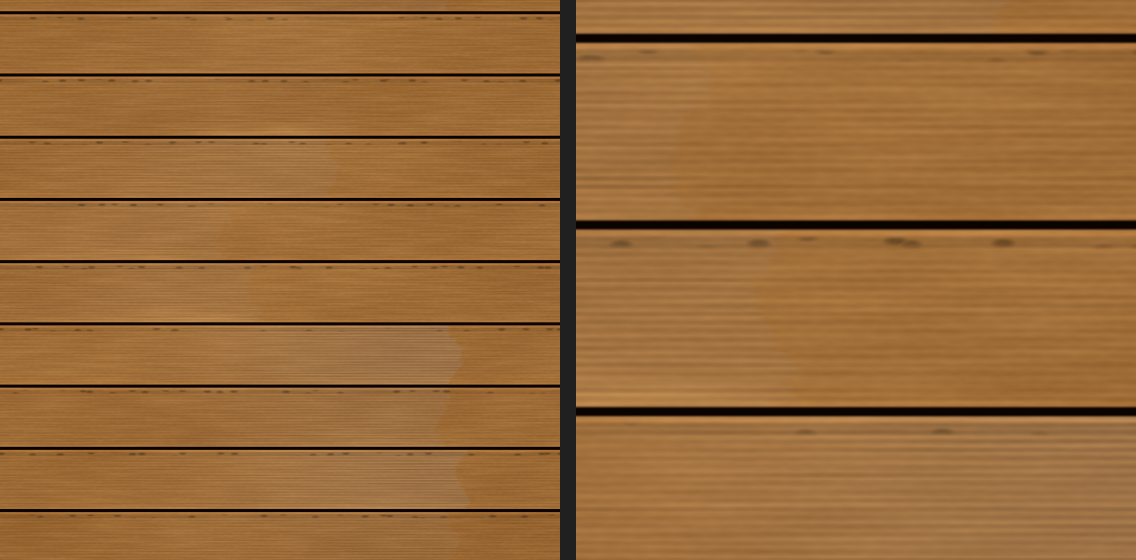
Left, the full canvas; right, a detail of the centre.
A Shadertoy shader for this texture:

```glsl
// Nine horizontal grooved timber decking boards with dark gaps, fibres and worn, jagged patches.

const float BOARDS = 9.0;
const float TOP_GAP = 0.0228;     // first gap, measured from the top edge
const float GROOVES = 22.0;       // grooves on one board
const float GAP_HALF = 0.024;     // half the gap, in board heights
const float TAU = 6.28319;

const vec3 DEEP_WOOD = vec3(0.56, 0.365, 0.165);
const vec3 PALE_WOOD = vec3(0.69, 0.49, 0.27);
const vec3 WORN_WOOD = vec3(0.62, 0.465, 0.31);
const vec3 GLOW_WOOD = vec3(0.80, 0.60, 0.34);
const vec3 GAP_COLOR = vec3(0.04, 0.01, 0.0);

// Per board, from the top: end of the worn patch, wear, pale bottom streak
const vec3 BOARD_WEAR[9] = vec3[9](
    vec3(0.620, 0.10, 0.10), vec3(0.610, 0.15, 0.75), vec3(0.592, 0.50, 0.20),
    vec3(0.400, 0.35, 0.35), vec3(0.450, 0.40, 0.60), vec3(0.815, 0.95, 0.25),
    vec3(0.790, 0.60, 0.20), vec3(0.825, 0.85, 0.25), vec3(0.808, 0.40, 0.00));

float hash(vec2 p) {
    vec3 q = fract(vec3(p.xyx) * 0.1031);
    q += dot(q, q.yzx + 33.33);
    return fract((q.x + q.y) * q.z);
}

// Cellular noise: distance to the nearest point, repeating across the given period
float cellular(vec2 p, vec2 period) {
    vec2 cell = floor(p), local = fract(p);
    float nearest = 2.0;
    for (int j = -1; j <= 1; j++)
    for (int i = -1; i <= 1; i++) {
        vec2 offset = vec2(i, j);
        vec2 id = mod(cell + offset, period);
        vec2 point = vec2(hash(id), hash(id + 71.7));
        nearest = min(nearest, length(offset + point - local));
    }
    return nearest;
}

// Broad, seamless drift of tone from layered sines
float drift(float x, float y, float seed) {
    return 0.5 * sin(TAU * (x + seed) + 2.0 * y)
         + 0.3 * sin(TAU * (2.0 * x - seed * 3.0) - 3.0 * y)
         + 0.2 * sin(TAU * (5.0 * x + seed * 7.0) + 5.0 * y);
}

// Groove profile whose depth varies from line to line and along its length
float grooves(float x, float y, float board) {
    float line = floor(y * GROOVES);
    float seed = hash(vec2(line, board + 13.0));
    float depth = 0.45 + 0.55 * seed;
    depth *= 0.8 + 0.2 * sin(TAU * (x * 2.0 + seed * 5.0));
    return depth * cos(TAU * y * GROOVES);
}

// Worn patch that builds up to the right and stops at a ragged end
float wornPatch(float x, float y, float board, float end) {
    float line = floor(y * GROOVES);
    float ragged = end + 0.012 * sin(y * 7.0 + board * 2.1)
                 + 0.010 * (hash(vec2(line, board)) - 0.5);
    return smoothstep(end - 0.65, end - 0.05, x)
         * (1.0 - smoothstep(ragged - 0.003, ragged + 0.003, x));
}

// Pale streak along the lower edge, just before the worn end
float bottomStreak(float x, float y, float end, float fibre) {
    float along = (x - end + 0.14) / 0.15;
    return exp(-along * along) * smoothstep(0.68, 0.95, y) * (0.45 + 0.55 * fibre);
}

void mainImage(out vec4 fragColor, in vec2 fragCoord) {
    vec2 uv = fragCoord / iResolution.xy;
    float rows = (1.0 - uv.y - TOP_GAP) * BOARDS;
    float board = mod(floor(rows), BOARDS);
    float y = fract(rows);        // 0 at the top of a board, 1 at its bottom
    float x = uv.x;
    float pixel = BOARDS / iResolution.y;
    vec3 wear = BOARD_WEAR[int(board)];
    float seed = hash(vec2(board, 4.0));

    // Fibres, fine speckle and slow changes of tone
    float fibre = cellular(uv * vec2(10.0, 180.0), vec2(10.0, 180.0));
    float speckle = cellular(uv * vec2(90.0, 260.0), vec2(90.0, 260.0));
    float tone = 0.50 + 0.14 * drift(x, y, seed) + 0.14 * (seed - 0.5);
    tone += 0.40 * (fibre - 0.5) + 0.18 * (speckle - 0.5);
    tone += 0.10 * sin(TAU * (x - 0.2)) * (1.0 - y) - 0.14 * step(7.5, board);
    vec3 color = mix(DEEP_WOOD, PALE_WOOD, clamp(tone, 0.0, 1.0));

    // Wear and pale streaks
    float worn = wornPatch(x, y, board, wear.x) * wear.y;
    color = mix(color, WORN_WOOD * (0.92 + 0.16 * tone), 0.75 * worn);
    color = mix(color, GLOW_WOOD, 0.65 * wear.z * bottomStreak(x, y, wear.x, fibre));

    // Grooves, deeper where worn
    color *= 1.0 + (0.055 + 0.05 * worn) * grooves(x, y, board);

    // Rounded edges: pale lips and a thin dark line with small nicks at the top
    float lip = smoothstep(0.10, 0.04, y) + 0.6 * smoothstep(0.88, 0.96, y);
    float nick = 1.0 - smoothstep(0.08, 0.3, cellular(vec2(x * 32.0, rows * 7.0), vec2(32.0, 63.0)));
    float topLine = smoothstep(0.05, 0.085, y) * (1.0 - smoothstep(0.09, 0.14, y));
    color *= 1.0 + 0.09 * lip - topLine * (0.09 + 0.25 * nick);

    // Dark gaps between boards
    float edge = min(y, 1.0 - y);
    float soft = max(0.010, 0.6 * pixel);
    color = mix(GAP_COLOR, color, smoothstep(GAP_HALF - soft, GAP_HALF + soft, edge));

    fragColor = vec4(color, 1.0);
}
```
